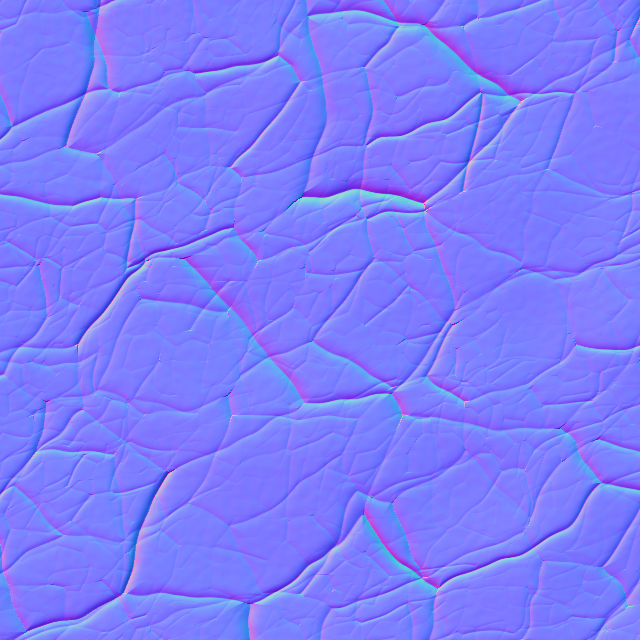
Write a Shadertoy shader that draws this texture map.

```glsl
// Normal map of a creased, leathery surface with branching cracks at several scales

const float SAMPLE_STEP = 0.0014;   // slope sampling distance, canvas units
const float CREASE_ROUNDING = 0.0011;

vec2 hash22(vec2 p) {
    vec3 q = fract(p.xyx * vec3(0.1031, 0.1030, 0.0973));
    q += dot(q, q.yzx + 33.33);
    return fract((q.xx + q.yz) * q.zy);
}

// Gradient noise, roughly -0.7 to 0.7
float gradientNoise(vec2 p) {
    vec2 i = floor(p), f = fract(p);
    vec2 u = f * f * f * (f * (f * 6.0 - 15.0) + 10.0);
    vec2 o = vec2(0.0, 1.0);
    float a = dot(hash22(i) * 2.0 - 1.0, f);
    float b = dot(hash22(i + o.yx) * 2.0 - 1.0, f - o.yx);
    float c = dot(hash22(i + o.xy) * 2.0 - 1.0, f - o.xy);
    float d = dot(hash22(i + o.yy) * 2.0 - 1.0, f - o.yy);
    return mix(mix(a, b, u.x), mix(c, d, u.x), u.y);
}

vec2 warp(vec2 p, float frequency, float amount) {
    vec2 q = p * frequency;
    return p + amount * vec2(gradientNoise(q + 17.3), gradientNoise(q + 61.7));
}

vec2 cellPoint(vec2 cell, float seed) {
    return cell + 0.1 + 0.8 * hash22(cell + seed);
}

// Depth of the creases along cell borders; each border has its own strength
float creases(vec2 p, float scale, float width, float seed) {
    vec2 q = p * scale;
    vec2 base = floor(q), nearCell = base, toNear = vec2(0.0);
    float nearest = 1e5;
    for (int y = -1; y <= 1; y++)
    for (int x = -1; x <= 1; x++) {
        vec2 cell = base + vec2(x, y);
        vec2 r = cellPoint(cell, seed) - q;
        float d = dot(r, r);
        if (d < nearest) { nearest = d; nearCell = cell; toNear = r; }
    }

    // Every cell slopes into its borders at its own rate
    float bankWidth = width * mix(0.65, 1.6, hash22(nearCell + seed + 5.0).x);
    float depth = 0.0;
    for (int y = -1; y <= 1; y++)
    for (int x = -1; x <= 1; x++) {
        if (x == 0 && y == 0) continue;
        vec2 cell = nearCell + vec2(x, y);
        vec2 r = cellPoint(cell, seed) - q;
        float d = dot(0.5 * (toNear + r), normalize(r - toNear)) / scale;
        float h = hash22(nearCell + cell + seed + 0.5).y;
        float strength = mix(0.12, 1.0, h * h);
        float rounded = sqrt(d * d + CREASE_ROUNDING * CREASE_ROUNDING);
        depth = max(depth, strength * exp(-rounded / bankWidth));
    }
    return depth * width;
}

float surfaceHeight(vec2 p) {
    // Bent, slightly slanted domain for the crack network
    vec2 q = warp(warp(p, 5.0, 0.05), 19.0, 0.012);
    q = vec2(q.x - 0.15 * q.y, 1.15 * q.y - 0.2 * q.x);
    float patches = smoothstep(-0.35, 0.3, gradientNoise(p * 4.0 + 9.0));

    float h = -1.75 * creases(q, 3.4, 0.0065, 11.0);
    h -= 1.15 * creases(q, 6.3, 0.0050, 37.0);
    h -= 0.65 * creases(q, 12.5, 0.0036, 71.0) * mix(0.5, 1.0, patches);
    h -= 0.42 * creases(q, 27.0, 0.0026, 113.0) * mix(0.25, 1.0, patches);

    // Broad swells and faint grain
    h += 0.007 * gradientNoise(p * 5.0 + 3.0);
    h += 0.0004 * gradientNoise(p * 65.0);
    return h;
}

void mainImage(out vec4 fragColor, in vec2 fragCoord) {
    vec2 p = fragCoord / iResolution.y;
    vec2 e = vec2(SAMPLE_STEP, 0.0);
    float h = surfaceHeight(p);
    vec2 slope = vec2(surfaceHeight(p + e.xy), surfaceHeight(p + e.yx)) - h;
    slope /= SAMPLE_STEP;

    // Encode the normal: red faces left-falling banks, green faces up
    vec3 normal = normalize(vec3(slope.x, -1.2 * slope.y, 1.0));
    vec3 color = vec3(0.49, 0.49, 0.5) + 0.5 * normal;
    fragColor = vec4(clamp(color, 0.0, 1.0), 1.0);
}
```
